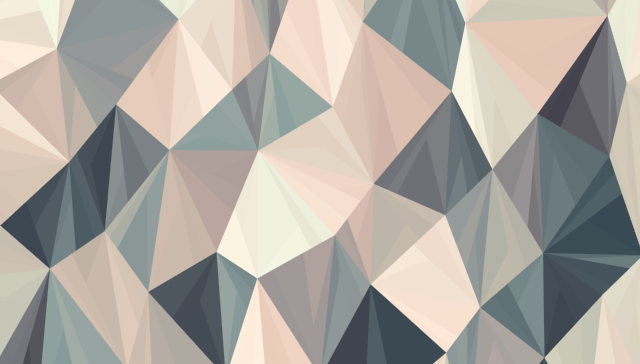
Write a WebGL 2 fragment shader that draws this background.

```glsl
#version 300 es
precision highp float;

#define HALF_DIAMOND vec2(0.148, 0.188)
#define JITTER 0.24
#define SEED 7.0
#define SIDEWAYS_SPLIT 0.22
#define TRIANGLE_CONTRAST 0.34
#define FACET_CONTRAST 0.17
#define TINT vec3(0.035, -0.025, -0.020)

uniform vec2 u_resolution;
out vec4 fragColor;

vec3 hash3(vec2 cell, float salt) {
    vec3 p = fract(vec3(cell + SEED, salt + 0.5) * vec3(0.1031, 0.1030, 0.0973));
    p += dot(p, p.yxz + 33.33);
    return fract((p.xxy + p.yxx) * p.zyx);
}

// Lattice of diamonds with displaced corners
vec2 corner(vec2 node) {
    vec2 q = node + JITTER * (2.0 * hash3(node, 1.0).xy - 1.0);
    return HALF_DIAMOND * vec2(q.x + q.y, q.x - q.y);
}

float cross2(vec2 a, vec2 b) {
    return a.x * b.y - a.y * b.x;
}

// Signed distance to the line from a to b, positive on its left
float side(vec2 p, vec2 a, vec2 b) {
    return cross2(b - a, p - a) / max(length(b - a), 1e-4);
}

float ramp(float lo, float hi, float x) {
    return clamp((x - lo) / (hi - lo), 0.0, 1.0);
}

// Tones from navy to cream; stops are spaced by their share of the area
vec3 palette(float rank) {
    vec3 navy = vec3(0.25, 0.27, 0.31);
    vec3 slate = vec3(0.42, 0.45, 0.47);
    vec3 mist = vec3(0.57, 0.60, 0.60);
    vec3 greige = vec3(0.75, 0.71, 0.66);
    vec3 sand = vec3(0.87, 0.80, 0.73);
    vec3 cream = vec3(0.95, 0.92, 0.85);
    vec3 ivory = vec3(0.99, 0.96, 0.89);
    vec3 color = mix(navy, slate, ramp(0.04, 0.175, rank));
    color = mix(color, mist, ramp(0.175, 0.33, rank));
    color = mix(color, greige, ramp(0.33, 0.51, rank));
    color = mix(color, sand, ramp(0.51, 0.71, rank));
    color = mix(color, cream, ramp(0.71, 0.90, rank));
    return mix(color, ivory, ramp(0.90, 1.0, rank));
}

// One triangle, folded into four facets; alpha holds its coverage
vec4 triangle(vec2 p, vec2 a, vec2 b, vec2 c, float tone, vec2 cell, float id, float soft) {
    float turn = sign(cross2(b - a, c - a));
    float inside = turn * min(side(p, a, b) * turn, min(side(p, b, c) * turn, side(p, c, a) * turn)) * turn;
    float coverage = clamp(0.5 + inside / soft, 0.0, 1.0);
    if (coverage <= 0.0) return vec4(0.0);

    vec3 place = hash3(cell, id + 11.0);
    vec3 shade = hash3(cell, id + 23.0) - 0.5;
    vec3 mood = hash3(cell, id + 37.0);

    // Creases: a main fold, a kink on one side, a fan line on the other
    vec2 foot = mix(b, c, 0.28 + 0.44 * place.x);
    vec2 knee = mix(a, foot, 0.35 + 0.45 * place.y);
    vec2 fan = mix(foot, c, 0.30 + 0.40 * place.z);
    float fold = clamp(0.5 + turn * side(p, a, foot) / soft, 0.0, 1.0);
    float kink = clamp(0.5 + turn * side(p, b, knee) / soft, 0.0, 1.0);
    float blade = clamp(0.5 + turn * side(p, a, fan) / soft, 0.0, 1.0);
    float nearShift = shade.x + (kink - 0.5) * 0.7 * shade.z;
    float farShift = shade.y + (blade - 0.5) * 0.6 * (mood.y - 0.5);

    float rank = tone + TRIANGLE_CONTRAST * (mood.x - 0.5);
    rank += FACET_CONTRAST * mix(nearShift, farShift, fold);
    rank = 1.0 - abs(1.0 - abs(rank));
    vec3 color = palette(rank) + TINT * (2.0 * mood.z - 1.0);
    return vec4(color, 1.0) * coverage;
}

void main() {
    vec2 p = gl_FragCoord.xy / u_resolution.y;
    float soft = 1.2 / u_resolution.y;
    vec2 scaled = p / HALF_DIAMOND;
    vec2 home = floor(0.5 * vec2(scaled.x + scaled.y, scaled.x - scaled.y));

    // Blend the triangles of the surrounding diamonds by coverage
    vec4 sum = vec4(0.0);
    for (int j = -1; j <= 1; j++) {
        for (int i = -1; i <= 1; i++) {
            vec2 cell = home + vec2(i, j);
            vec3 choice = hash3(cell, 5.0);
            vec2 left = corner(cell);
            vec2 right = corner(cell + 1.0);
            vec2 top = corner(cell + vec2(1.0, 0.0));
            vec2 bottom = corner(cell + vec2(0.0, 1.0));
            bool sideways = choice.x < SIDEWAYS_SPLIT;
            vec2 a = sideways ? left : top;
            vec2 b = sideways ? right : bottom;
            vec2 c = sideways ? top : left;
            vec2 d = sideways ? bottom : right;
            float tone = fract(dot(cell, vec2(0.755, 0.570)) + 0.3 * choice.y);
            bool flip = choice.z < 0.5;
            sum += triangle(p, flip ? b : a, flip ? a : b, c, tone, cell, 0.0, soft);
            sum += triangle(p, a, b, d, tone, cell, 1.0, soft);
        }
    }
    fragColor = vec4(sum.rgb / max(sum.a, 1e-4), 1.0);
}
```
